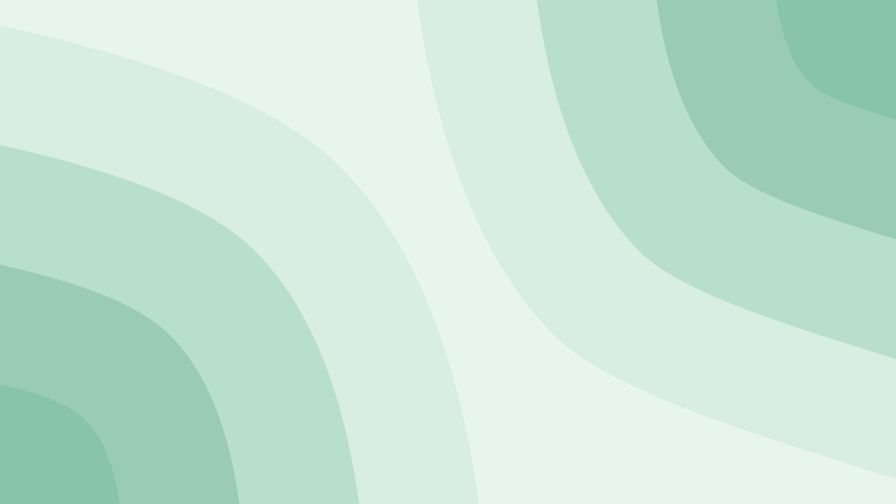
This background is drawn by a Shadertoy shader. Its source:

```glsl
// Flat mint background: nested rounded bands grow from two opposite corners.
// Each band is a scaled copy of one Bezier outline, so a point's band number is
// its distance from the corner divided by the outline radius along the same ray.

const float BAND_WIDTH = 0.2375; // in canvas heights
const vec2 DIAGONAL = vec2(0.7071);

const vec3 PALE   = vec3(0.906, 0.961, 0.933);
const vec3 MIST   = vec3(0.847, 0.933, 0.886);
const vec3 MINT   = vec3(0.722, 0.871, 0.800);
const vec3 SAGE   = vec3(0.604, 0.800, 0.710);
const vec3 JADE   = vec3(0.533, 0.769, 0.663);

vec2 bezier(vec2 a, vec2 b, vec2 c, vec2 d, float t) {
    float s = 1.0 - t;
    return s * s * s * a + 3.0 * s * s * t * b + 3.0 * s * t * t * c + t * t * t * d;
}

// Radius where the ray through p crosses a curve that turns counterclockwise
float rayRadius(vec2 p, vec2 a, vec2 b, vec2 c, vec2 d) {
    float low = 0.0, high = 1.0;
    for (int i = 0; i < 18; i++) {
        float t = 0.5 * (low + high);
        vec2 q = bezier(a, b, c, d, t);
        if (p.x * q.y < p.y * q.x) low = t;
        else high = t;
    }
    return length(bezier(a, b, c, d, 0.5 * (low + high)));
}

// Continuous band number: 0 at the corner, whole numbers on the edges.
// The two handles shape the half of the outline above the diagonal.
float bandLevel(vec2 p, vec2 innerHandle, vec2 outerHandle) {
    float radius = p.y < p.x
        ? rayRadius(p, vec2(1.0, 0.0), vec2(0.966, 0.25), vec2(0.888, 0.53), DIAGONAL)
        : rayRadius(p, DIAGONAL, innerHandle, outerHandle, vec2(0.0, 1.0));
    return length(p) / (radius * BAND_WIDTH);
}

// Smooth step across one band edge, about a pixel wide
float pastEdge(float level, float edge, float pixel) {
    return clamp((level - edge) / pixel + 0.5, 0.0, 1.0);
}

vec3 bandColor(float level, float pixel) {
    vec3 color = mix(JADE, SAGE, pastEdge(level, 1.0, pixel));
    color = mix(color, MINT, pastEdge(level, 2.0, pixel));
    color = mix(color, MIST, pastEdge(level, 3.0, pixel));
    return mix(color, PALE, pastEdge(level, 4.0, pixel));
}

void mainImage(out vec4 fragColor, in vec2 fragCoord) {
    // Distances from the lower left and upper right corners
    vec2 fromLowerLeft = fragCoord / iResolution.y;
    vec2 fromUpperRight = (iResolution.xy - fragCoord) / iResolution.y;

    float lowerLeft = bandLevel(fromLowerLeft, vec2(0.557, 0.857), vec2(0.25, 0.944));
    float upperRight = bandLevel(fromUpperRight, vec2(0.58, 0.826), vec2(0.25, 0.921));

    float pixel = 1.0 / (iResolution.y * BAND_WIDTH);
    fragColor = vec4(bandColor(min(lowerLeft, upperRight), pixel), 1.0);
}
```
